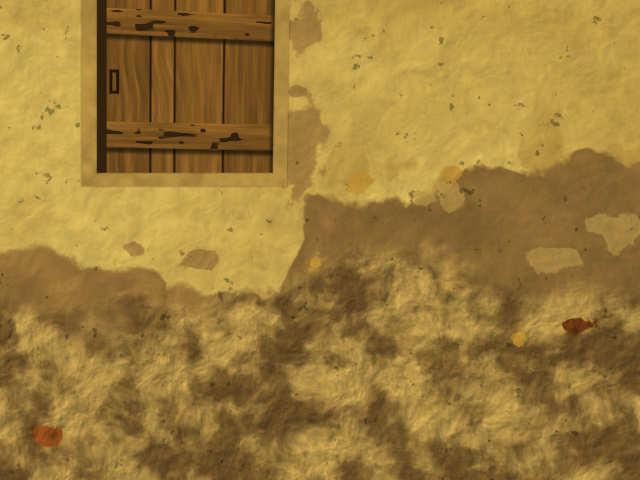
This texture is drawn by a Shadertoy shader. Its source:

```glsl
// A shuttered window in an old ochre plaster wall with rising damp below it.
// Warped value noise drives the stain edge, mottling and relief; boxes and
// stretched noise make the frame, planks and battens. Canvas height = 1.

const vec3 PLASTER = vec3(0.80, 0.68, 0.33);
const vec3 WORN = vec3(0.69, 0.55, 0.24);
const vec3 DAMP = vec3(0.51, 0.385, 0.19);
const vec3 DARK = vec3(0.40, 0.295, 0.14);
const vec3 SALT = vec3(0.70, 0.57, 0.28);
const vec3 OCHRE = vec3(0.74, 0.55, 0.19);
const vec3 BRICK = vec3(0.40, 0.21, 0.07);
const vec3 FRAME = vec3(0.68, 0.54, 0.25);
const vec3 WOOD = vec3(0.46, 0.31, 0.12);
const vec3 GAP = vec3(0.13, 0.085, 0.035);
const vec4 FRAME_BOX = vec4(0.17, 0.612, 0.598, 1.2);
const vec4 OPENING = vec4(0.202, 0.64, 0.568, 1.2);
const float DOOR_LEFT = 0.222;
const vec3 SEAMS = vec3(0.313, 0.363, 0.464);
// Ragged patches: centre, radii
const vec4 STAINS[4] = vec4[4](vec4(0.625, 0.69, 0.048, 0.1), vec4(0.632, 0.93, 0.036, 0.046),
  vec4(0.278, 0.475, 0.022, 0.016), vec4(0.415, 0.457, 0.04, 0.018));
const vec4 FLAKES[4] = vec4[4](vec4(0.877, 0.586, 0.032, 0.017), vec4(0.938, 0.593, 0.025, 0.027),
  vec4(1.29, 0.52, 0.05, 0.04), vec4(1.16, 0.46, 0.055, 0.025));
const vec4 OCHRES[4] = vec4[4](vec4(0.656, 0.455, 0.018, 0.028), vec4(1.08, 0.295, 0.019, 0.017),
  vec4(0.945, 0.638, 0.02, 0.014), vec4(0.748, 0.617, 0.022, 0.022));

float hash(vec2 p) { return fract(sin(dot(p, vec2(127.1, 311.7))) * 43758.5); }

float noise(vec2 p) {
  vec2 i = floor(p), f = fract(p);
  f = f * f * (3.0 - 2.0 * f);
  return mix(mix(hash(i), hash(i + vec2(1, 0)), f.x),
    mix(hash(i + vec2(0, 1)), hash(i + vec2(1, 1)), f.x), f.y);
}

float fbm(vec2 p) {
  float sum = 0.0, amp = 0.516;
  for (int i = 0; i < 5; i++, amp *= 0.5) {
    sum += amp * noise(p);
    p = mat2(1.6, 1.2, -1.2, 1.6) * p + 7.3;
  }
  return sum;
}

float box(vec2 p, vec4 b) {
  vec2 d = max(b.xy - p, p - b.zw);
  return max(d.x, d.y);
}

float fill(float d, float soft) { return 1.0 - smoothstep(-soft, soft, d); }

float bump(float x, float c, float w) { x = (x - c) / w; return exp(-x * x); }

float blob(vec2 p, vec4 e, float rag) {
  return fill(length((p - e.xy) / e.zw) + 1.8 * rag - 1.0, 0.13);
}

float patches(vec2 p, vec4 list[4], float rag) {
  float m = 0.0;
  for (int i = 0; i < 4; i++) m = max(m, blob(p, list[i], rag));
  return m;
}

float dampHeight(float x) {
  float h = 0.468 - 0.08 * smoothstep(0.0, 0.5, x) + 0.205 * smoothstep(0.55, 0.67, x);
  h += 0.045 * smoothstep(0.94, 0.98, x) + 0.025 * bump(x, 0.31, 0.035);
  return h + 0.02 * bump(x, 1.04, 0.04) + 0.062 * bump(x, 1.23, 0.055);
}

vec3 wall(vec2 p) {
  float large = fbm(p * 4.5 + 3.0), rag = fbm(p * 32.0 + 5.0) - 0.5;
  vec2 q = p + 0.06 * (vec2(fbm(p * 10.0), fbm(p * 10.0 + 40.0)) - 0.5);
  float mid = fbm(q * 15.0 + 9.0), above = q.y - dampHeight(q.x);
  float relief = fbm(q * 38.0) - fbm(q * 38.0 + vec2(-0.16, 0.16));

  // Limewash, worn near the damp line and at upper right
  float worn = 0.35 * smoothstep(0.42, 0.68, large) + 0.25 * smoothstep(1.0, 1.35, p.x);
  worn += 0.75 * bump(above, 0.02, 0.09) * smoothstep(0.55, 0.8, p.x) * smoothstep(0.43, 0.6, mid);
  worn += 0.3 * smoothstep(0.85, 1.0, p.y);
  vec3 col = mix(PLASTER, WORN, min(worn, 1.0));

  // Smooth damp band over salty mottled decay
  float damp = fill(above - 0.07 * (mid - 0.5) - 0.03 * rag, 0.009);
  float top = mix(0.34, 0.425, smoothstep(0.3, 0.7, p.x));
  float decay = fill(p.y - top + 0.25 * (large - 0.5), 0.05);
  float salt = 0.6 * mid + 0.4 * large + 0.18 * rag - 0.05 * bump(p.y, 0.0, 0.1);
  salt -= 0.07 * smoothstep(0.9, 1.3, p.x);
  vec3 wet = DAMP * (0.97 - 0.1 * smoothstep(0.35, 0.75, p.x) + 0.28 * mid);
  wet = mix(wet, mix(DARK, SALT, smoothstep(0.34, 0.6, salt)), decay * 0.92);
  col = mix(col, wet, damp);

  // Stains, flaked plaster and bare brick
  col = mix(col, DAMP * 1.16, 0.75 * patches(p, STAINS, rag) * (1.0 - damp));
  col = mix(col, SALT, 0.7 * patches(p, FLAKES, rag));
  col = mix(col, OCHRE, 0.8 * patches(p, OCHRES, rag));
  col = mix(col, BRICK, blob(p, vec4(1.201, 0.321, 0.03, 0.016), rag));
  col = mix(col, BRICK * 1.4, blob(p, vec4(0.094, 0.085, 0.031, 0.024), rag));

  // Fine pits and relief
  col *= 1.0 - 0.3 * smoothstep(0.74, 0.84, fbm(p * 50.0 + 20.0));
  return col * (1.0 + relief * mix(0.3, 1.0, decay * damp) + 0.16 * rag);
}

vec3 batten(vec3 col, vec2 p, float y, float tilt, float px) {
  float v = p.y - y + tilt * (p.x - DOOR_LEFT);
  col *= 1.0 - 0.55 * fill(abs(v + 0.01) - 0.027, 0.006);
  vec3 board = WOOD * (0.72 + 0.6 * fbm(vec2(p.x * 9.0, v * 150.0)) + 5.0 * v);
  float knots = smoothstep(0.7, 0.82, noise(vec2(p.x * 45.0, v * 110.0 + y * 30.0)));
  return mix(col, mix(board, GAP, 0.8 * knots), fill(abs(v) - 0.027, px));
}

vec3 shutter(vec2 p, float px) {
  float plank = dot(step(SEAMS, vec3(p.x)), vec3(1));
  float grain = fbm(vec2(p.x * 120.0 + 4.0 * noise(p * 9.0), p.y * 8.0 + plank * 5.0));
  vec3 col = WOOD * (0.58 + 0.65 * grain + 0.25 * hash(vec2(plank, 4)));
  vec3 gaps = abs(SEAMS - p.x);
  col = mix(col, GAP, fill(min(gaps.x, min(gaps.y, gaps.z)) - 0.002, px + 0.001));
  col = batten(col, p, 0.957, 0.048, px);
  col = batten(col, p, 0.72, 0.02, px);
  // Iron handle and dark reveal
  float ring = abs(box(p, vec4(0.231, 0.808, 0.245, 0.852))) - 0.003;
  col = mix(col, GAP, fill(ring, px));
  col = mix(GAP * 1.5, col, smoothstep(-px, px, p.x - DOOR_LEFT));
  return col * (1.0 - 0.55 * smoothstep(0.556, 0.568, p.x));
}

void mainImage(out vec4 fragColor, in vec2 fragCoord) {
  vec2 p = fragCoord / iResolution.y, w = p;
  float px = 0.75 / iResolution.y;
  w.x -= 0.013 * (p.y - 0.64) * smoothstep(0.2, 0.55, p.x); // leaning frame
  float outer = box(w, FRAME_BOX), inner = box(w, OPENING);
  vec3 col = wall(p) * (1.0 - 0.35 * fill(abs(outer), 0.005));
  vec3 frame = FRAME * (0.84 + 0.32 * fbm(p * 34.0)) * (1.0 - 0.35 * fill(abs(inner), 0.005));
  col = mix(col, frame, fill(outer, px));
  fragColor = vec4(mix(col, shutter(w, px), fill(inner, px)), 1.0);
}
```
